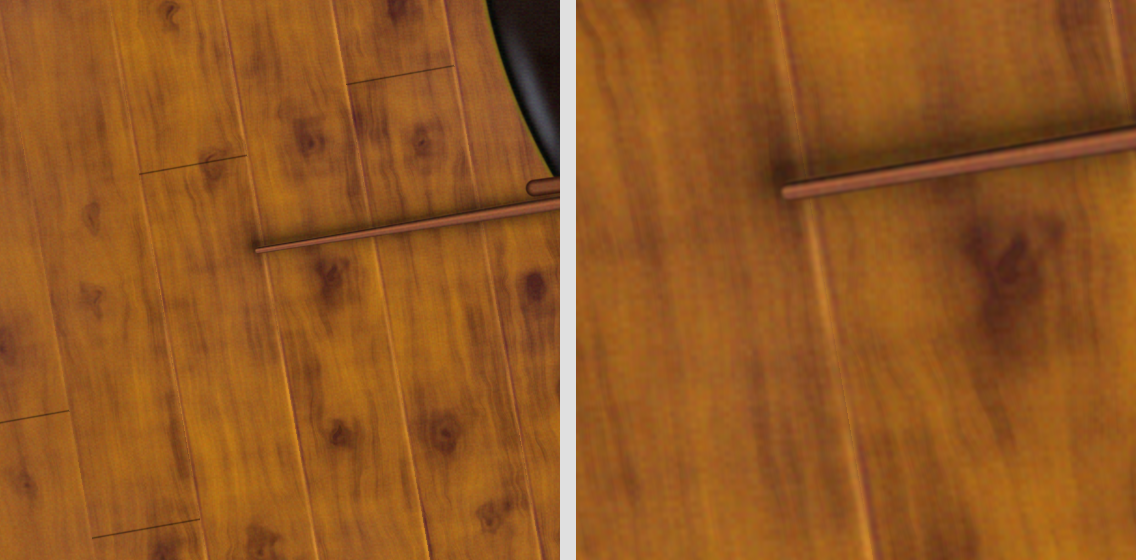
Left, the full canvas; right, a detail of the centre.
A Shadertoy shader for this texture:

```glsl
// Slanted amber floor planks with streaky grain, soft blotches and knots,
// crossed by a thin wooden rail and a dark glossy curved shape in one corner.
// Planks come from a sheared repeat; grain and figure are stretched value noise.
#define PLANK_WIDTH 0.199
#define SLANT 0.176
#define KNOT_SPACING 0.25
#define GRAIN_CONTRAST 1.0
#define SENSOR_NOISE 0.05
#define MID_WOOD vec3(0.60, 0.35, 0.115)
#define GOLD_WOOD vec3(0.69, 0.425, 0.10)
#define DULL_WOOD vec3(0.57, 0.335, 0.19)
#define DARK_WOOD vec3(0.44, 0.235, 0.10)
#define RAIL_BROWN vec3(0.49, 0.28, 0.17)
#define GLOSS_BLACK vec3(0.11, 0.065, 0.05)

float hash(vec2 p) {
    return fract(sin(dot(p, vec2(127.1, 311.7))) * 43758.5453);
}

float noise(vec2 p) {
    vec2 i = floor(p), f = fract(p);
    f = f * f * (3.0 - 2.0 * f);
    return mix(mix(hash(i), hash(i + vec2(1, 0)), f.x),
               mix(hash(i + vec2(0, 1)), hash(i + vec2(1, 1)), f.x), f.y);
}

// Signed fractal noise, roughly -1 to 1
float fbm(vec2 p) {
    float sum = 0.0, amp = 1.0;
    for (int i = 0; i < 4; i++) {
        sum += amp * (noise(p) - 0.5);
        p = p * 2.03 + 17.3;
        amp *= 0.5;
    }
    return sum;
}

// Soft line of the given half width around zero
float line(float d, float w) {
    return exp(-d * d / (w * w));
}

float segment(vec2 p, vec2 a, vec2 b) {
    vec2 ab = b - a;
    return length(p - a - ab * clamp(dot(p - a, ab) / dot(ab, ab), 0.0, 1.0));
}

// Knot shade; bends the grain coordinate around each knot
float knots(inout vec2 g, float plank) {
    float shade = 0.0, bend = 0.0;
    float cell = floor(g.y / KNOT_SPACING);
    for (float j = -1.0; j <= 1.0; j++) {
        vec2 id = vec2(plank + 3.0, cell + j);
        float size = 0.6 + 0.6 * hash(id + 5.1);
        vec2 centre = vec2(plank + 0.3 + 0.4 * hash(id), 0.0) * PLANK_WIDTH;
        centre.y = (id.y + 0.2 + 0.6 * hash(id + 2.7)) * KNOT_SPACING;
        vec2 d = g - centre;
        vec2 wobble = vec2(noise(g * 45.0), noise(g * 45.0 + 9.0)) - 0.5;
        float r = length((d + wobble * 0.03) / (size * vec2(0.023, 0.032)));
        float present = step(0.25, hash(id + 8.3));
        float rings = 0.75 + 0.25 * cos(r * 7.0);
        shade += present * (1.5 * rings * exp(-r * r) + 0.45 * exp(-r * r * 0.2));
        bend -= present * d.x * 0.55 * exp(-r * r * 0.12);
    }
    g.x += bend;
    return shade;
}

vec3 woodFloor(vec2 uv) {
    float across = uv.x - SLANT * (1.0 - uv.y) + 0.005;
    float along = uv.y - SLANT * uv.x;
    float plank = floor(across / PLANK_WIDTH);
    vec2 g = vec2(across, along);
    float calm = 1.0 - smoothstep(0.12, 0.34, uv.x);
    float knot = knots(g, plank);
    g += vec2(plank * 0.37, plank * 3.1);
    g.x += 0.012 * fbm(g * vec2(9.0, 5.0));

    // Blotches, cross figure, long streaks and fine pores
    float tone = 1.1 * fbm(g * vec2(16.0, 7.0));
    tone += 0.55 * fbm(g * vec2(12.0, 34.0) + 40.0);
    tone += 0.95 * fbm(g * vec2(60.0, 5.0) + 11.0);
    tone += 0.4 * fbm(g * vec2(190.0, 14.0) + 23.0);
    tone += 0.3 * (hash(vec2(plank, 4.0)) - 0.5);
    tone = GRAIN_CONTRAST * mix(tone, 0.6 * tone, calm) + 0.2;
    tone -= knot * mix(1.0, 0.65, calm);
    vec3 col = tone < 0.0 ? mix(MID_WOOD, DARK_WOOD, min(-tone, 1.7))
                          : mix(MID_WOOD, GOLD_WOOD, min(tone, 1.4));

    // Pale haze on the left and in the upper right
    float haze = 0.4 * calm + 0.55 * smoothstep(0.55, 0.9, uv.x) * smoothstep(0.55, 0.85, uv.y);
    haze += 0.7 * fbm(uv * 5.0 + 3.0);
    col = mix(col, col + DULL_WOOD - MID_WOOD, clamp(haze + 0.15, 0.0, 1.0));

    // Seams glint yellow with a violet edge; board ends are thin and dark
    float seam = across - PLANK_WIDTH * floor(across / PLANK_WIDTH + 0.5);
    float glint = mix(1.0, 0.35, calm) * (0.4 + 0.8 * noise(vec2(plank, along * 14.0)));
    col += vec3(0.13, 0.11, 0.05) * glint * line(seam + 0.002, 0.0035);
    col += vec3(-0.09, -0.09, 0.04) * glint * line(seam - 0.004, 0.003);
    float ends[6] = float[](0.245, 0.01, 0.645, -9.0, 0.74, -9.0);
    float joint = along - ends[int(clamp(plank + 1.0, 0.0, 5.0))];
    return col * (1.0 - 0.38 * line(joint, 0.0018));
}

void mainImage(out vec4 fragColor, in vec2 fragCoord) {
    vec2 uv = fragCoord / iResolution.xy;
    vec3 col = woodFloor(uv);

    // Glossy corner shape with a greenish rim and a blue reflection
    float down = 1.0 - uv.y;
    float inside = uv.x - (0.866 + 0.2 * down + 0.58 * down * down);
    float above = smoothstep(0.66, 0.69, uv.y);
    vec3 gloss = GLOSS_BLACK + 0.04 * fbm(uv * 18.0);
    float reflection = line(inside - 0.034, 0.02) * smoothstep(0.0, 0.16, down);
    gloss += vec3(0.17, 0.21, 0.25) * reflection * (0.5 + noise(uv * vec2(40.0, 14.0)));
    gloss = mix(gloss, vec3(0.03, 0.04, 0.03), line(inside - 0.007, 0.008));
    col = mix(col, gloss, above * smoothstep(-0.003, 0.004, inside));
    col = mix(col, vec3(0.46, 0.42, 0.08), 0.65 * above * line(inside + 0.002, 0.004));

    // Rail with shadow above, lit ridge and dark lower edge
    vec2 tip = vec2(0.462, 0.553), far = vec2(1.1, 0.654);
    float side = uv.y - mix(tip.y, far.y, (uv.x - tip.x) / (far.x - tip.x));
    float rail = segment(uv, tip, far);
    float thick = mix(0.006, 0.0125, smoothstep(0.46, 1.0, uv.x));
    col *= 1.0 - 0.45 * exp(-60.0 * max(segment(uv, tip + vec2(-0.005, 0.008), far) - thick, 0.0));
    float h = side / thick;
    vec3 wood = RAIL_BROWN * (1.0 + 0.3 * line(h - 0.1, 0.3) - 0.55 * line(h - 0.8, 0.3)
                              - 0.3 * line(h + 1.0, 0.3)) + vec3(0.05, 0.03, 0.05) * line(h + 0.5, 0.3);
    col = mix(col, wood, smoothstep(0.002, -0.002, rail - thick));

    // Rounded end piece resting on the rail
    float cap = segment(uv, vec2(0.954, 0.664), vec2(1.1, 0.684)) - 0.015;
    vec3 capWood = mix(vec3(0.2, 0.09, 0.05), RAIL_BROWN, smoothstep(0.0, -0.011, cap));
    col = mix(col, capWood, smoothstep(0.002, -0.002, cap));

    // Soft coloured sensor grain
    vec2 n = uv * 300.0;
    col += SENSOR_NOISE * (vec3(noise(n), noise(n + 71.0), noise(n + 137.0)) - 0.5);
    fragColor = vec4(clamp(col, 0.0, 1.0), 1.0);
}
```
